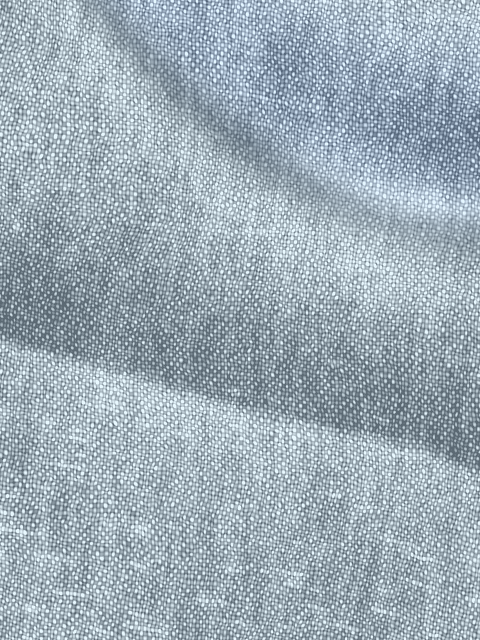
Give the GLSL for this texture, as a Shadertoy shader.

```glsl
#define THREADS vec2(138.0, 114.0)
#define WEFT_SLOPE 0.20
#define WARP_LEAN 0.10
#define WEAVE_CONTRAST 1.30
#define GRAIN_VARIATION 0.34
#define SLUB_STRENGTH 0.22
#define PINHOLE_DEPTH 0.45
#define RIDGE_SLOPE 0.27
#define RIDGE_START 0.703
#define SHADOW_COLOR vec3(0.41, 0.465, 0.505)
#define LIGHT_COLOR vec3(0.86, 0.92, 0.95)
#define SKY_TINT vec3(-0.015, -0.003, 0.036)

const float PI = 3.14159;

float hash(vec2 p) {
    vec3 q = fract(vec3(p.xyx) * 0.1031);
    q += dot(q, q.yzx + 33.33);
    return fract((q.x + q.y) * q.z);
}

float noise(vec2 p) {
    vec2 i = floor(p), f = fract(p);
    f = f * f * (3.0 - 2.0 * f);
    return mix(mix(hash(i), hash(i + vec2(1, 0)), f.x),
               mix(hash(i + vec2(0, 1)), hash(i + vec2(1, 1)), f.x), f.y);
}

float bump(float x, float center, float width) {
    float d = (x - center) / width;
    return exp(-d * d);
}

// Signed distance below the curved upper crease; p.y runs downward
float creaseOffset(vec2 p) {
    float right = 1.0 - p.x;
    return p.y - 0.47 + 0.75 * right * right;
}

// Broad light and shadow of the folds
float foldLight(vec2 p) {
    float e = creaseOffset(p);
    float s = p.y - RIDGE_SLOPE * p.x - RIDGE_START + 0.02 * (noise(p * 6.0) - 0.5);
    float rightSide = smoothstep(0.5, 0.95, p.x);
    float light = 0.52 + 0.20 * (noise(p * 4.0 + 9.0) - 0.5);

    // Upper fold
    light += 0.38 * bump(e, -0.035, 0.035) * rightSide;
    light -= 0.28 * bump(e, 0.01, 0.05) * (1.0 - 0.6 * rightSide);
    light -= 0.30 * bump(e, -0.19, 0.09) * smoothstep(0.3, 0.9, p.x);
    light += 0.24 * smoothstep(-0.27, -0.42, e);
    light += 0.17 * bump(e, 0.13, 0.08);

    // Shaded slope ending at the lower ridge
    float below = smoothstep(-0.02, 0.025, s);
    light -= 0.36 * smoothstep(-0.36, -0.06, s) * (1.0 - below);
    light += below * (0.24 * exp(-max(s, 0.0) * 9.0) - 0.03);
    return light;
}

float threadProfile(float d, float width) {
    return 1.0 - smoothstep(0.12, 0.72 * width, abs(d));
}

// Plain weave of raised warp grains over dimmer weft; p.y runs downward
float weave(vec2 p) {
    vec2 drift = vec2(noise(p * 3.0), noise(p * 3.0 + 20.0)) - 0.5;
    vec2 sway = vec2(noise(p * 11.0), noise(p * 11.0 + 40.0)) - 0.5;
    vec2 q = p + 0.035 * drift + 0.009 * sway;
    vec2 w = vec2(q.x + WARP_LEAN * q.y, q.y - WEFT_SLOPE * q.x) * THREADS;
    w += 0.65 * (vec2(noise(w * 0.5), noise(w * 0.5 + 70.0)) - 0.5);
    vec2 id = floor(w), f = fract(w) - 0.5;

    // Each thread swells and thins along its length
    float warpYarn = noise(vec2(id.x, w.y * 0.12));
    float weftYarn = noise(vec2(w.x * 0.11, id.y + 300.0));
    float over = 1.0 - 2.0 * mod(id.x + id.y, 2.0);
    float warp = threadProfile(f.x, 0.85 + 0.3 * warpYarn) * (0.5 + 0.5 * over * cos(PI * f.y));
    float weft = threadProfile(f.y, 0.85 + 0.3 * weftYarn) * (0.5 - 0.5 * over * cos(PI * f.x));
    float cloth = max(warp, 0.55 * weft) - 0.50;

    // Uneven pinholes where four threads meet
    vec2 corner = floor(w + 0.5);
    vec2 away = w - corner;
    float hole = hash(corner + 51.0);
    cloth -= PINHOLE_DEPTH * hole * hole * exp(-14.0 * dot(away, away));

    // Grain, faint streaks and bright slubs
    cloth += GRAIN_VARIATION * (hash(id + 17.0) - 0.5) * max(warp, weft);
    cloth += 0.14 * (warpYarn - 0.5) + 0.05 * (weftYarn - 0.5);
    cloth += 0.10 * (noise(vec2(w.x * 0.3, w.y * 0.04)) - 0.5);
    float lower = smoothstep(0.6, 0.9, p.y - RIDGE_SLOPE * p.x);
    cloth += SLUB_STRENGTH * smoothstep(0.86, 0.98, weftYarn) * (0.2 + 0.8 * lower);
    cloth += SLUB_STRENGTH * smoothstep(0.90, 0.98, noise(w * vec2(0.30, 0.38) + 5.0));
    return cloth;
}

void mainImage(out vec4 fragColor, in vec2 fragCoord) {
    float height = iResolution.y / iResolution.x;
    vec2 p = vec2(fragCoord.x / iResolution.x, height - fragCoord.y / iResolution.x);

    // Four samples smooth the fine threads
    float cloth = 0.0;
    for (int i = 0; i < 4; i++) {
        vec2 offset = vec2(i % 2, i / 2) * 0.5 - 0.25;
        cloth += 0.25 * weave(p + offset / iResolution.x);
    }

    float e = creaseOffset(p);
    float contrast = WEAVE_CONTRAST * (1.0 - 0.4 * bump(e, 0.01, 0.06));
    float tone = clamp(foldLight(p) + contrast * cloth, -0.12, 1.12);
    vec3 color = mix(SHADOW_COLOR, LIGHT_COLOR, tone);
    color += SKY_TINT * smoothstep(0.08, -0.12, e) * smoothstep(-0.55, -0.25, e);
    fragColor = vec4(clamp(color, 0.0, 1.0), 1.0);
}
```
